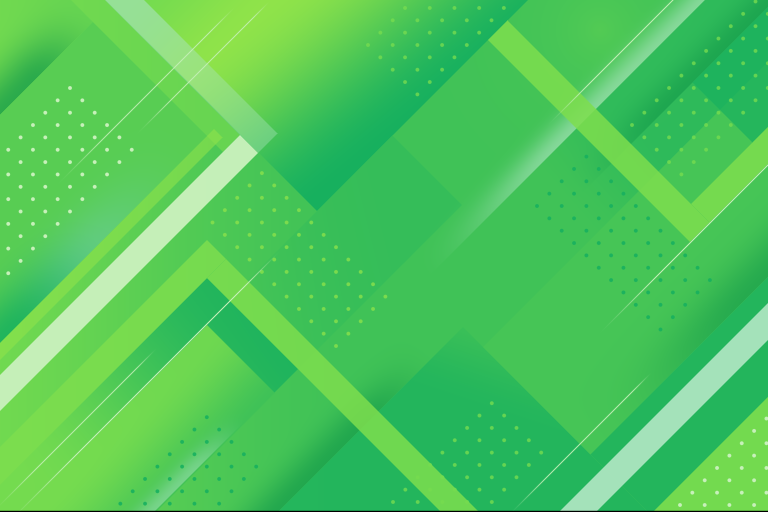
This background is drawn by a Shadertoy shader. Its source:

```glsl
// Layered diagonal panels, bars and chevrons in greens, with soft glows and dot grids.
// Everything lives in 45 degree axes: q.x = x + y runs across the rising stripes,
// q.y = x - y runs along them (y down, canvas 7.68 wide), so panels are plain boxes.

#define WIDTH 7.68
#define PITCH 0.247
#define DOT_RADIUS 0.019
#define FAR 20.0
#define LIME vec3(0.46, 0.86, 0.31)
#define BRIGHT vec3(0.56, 0.89, 0.29)
#define GREEN vec3(0.25, 0.76, 0.34)
#define TEAL vec3(0.09, 0.69, 0.37)
#define SHADE vec3(0.08, 0.61, 0.29)
#define MINT vec3(0.66, 0.89, 0.74)
#define PALE vec3(0.78, 0.94, 0.73)

vec2 q;      // diagonal position
float px;    // half a pixel in diagonal units
vec3 col;    // colour built up layer by layer

float box(vec2 lo, vec2 hi) {
    vec2 d = max(lo - q, q - hi);
    return smoothstep(px, -px, max(d.x, d.y));
}

void panel(vec2 lo, vec2 hi, vec3 paint, float alpha) {
    col = mix(col, paint, alpha * box(lo, hi));
}

// Soft ramp that grows with q.x and stops at a sharp edge
void ramp(float start, float edge, vec2 span, vec3 paint, float alpha) {
    float fade = smoothstep(start, edge, q.x);
    panel(vec2(start, span.x), vec2(edge, span.y), paint, alpha * fade * fade);
}

// Hairline along a rising diagonal, tapered at both ends
void hairline(float across, float from, float to, float alpha) {
    float t = clamp((q.y - from) / (to - from), 0.0, 1.0);
    float line = smoothstep(0.008 + px, 0.008 - px, abs(q.x - across));
    col = mix(col, PALE, alpha * line * smoothstep(0.0, 0.3, t) * smoothstep(1.0, 0.85, t));
}

// Square grid of dots starting at one corner
void dots(vec2 corner, vec2 count, vec3 paint, float alpha) {
    vec2 cell = clamp(round((q - corner) / PITCH), vec2(0.0), count - 1.0);
    float d = length(q - corner - cell * PITCH) / sqrt(2.0) - DOT_RADIUS;
    col = mix(col, paint, alpha * smoothstep(px, -px, d));
}

void mainImage(out vec4 fragColor, in vec2 fragCoord) {
    float unit = WIDTH / iResolution.x;
    vec2 p = vec2(fragCoord.x, iResolution.y - fragCoord.y) * unit;
    q = vec2(p.x + p.y, p.x - p.y);
    px = 0.7 * unit;

    // Ground: lime on the left, green through the middle
    col = mix(LIME, GREEN, smoothstep(-0.8, 3.6, p.x));
    col = mix(col, LIME, 0.35 * exp(-2.0 * length(p - vec2(6.0, 0.3))));

    // Upper left: shaded corner, broad panel and its cool glow
    ramp(0.1, 1.15, vec2(-FAR, 0.7), SHADE, 0.75 * smoothstep(0.8, -0.5, q.y));
    panel(vec2(1.15, -FAR), vec2(3.43, 0.71), mix(LIME, GREEN, 0.55), 1.0);
    ramp(2.3, 3.43, vec2(-FAR, 0.71), mix(TEAL, MINT, smoothstep(-3.2, -1.2, q.y) * 0.55),
         0.85 * smoothstep(0.5, -2.2, q.y));
    panel(vec2(-FAR, 0.71), vec2(3.75, 1.05), LIME, 0.65);
    panel(vec2(3.43, -FAR), vec2(3.6, 0.85), BRIGHT, 0.6);

    // Top centre panel, bright to teal
    vec3 topPaint = mix(LIME, BRIGHT, smoothstep(1.4, 2.7, q.x));
    topPaint = mix(topPaint, TEAL, smoothstep(2.7, 5.3, q.x + 0.1 * (2.5 - q.y)));
    panel(vec2(-FAR, 1.06), vec2(5.28, FAR), topPaint, 1.0);

    // Centre panel and the lime panel below it
    panel(vec2(5.28, -FAR), vec2(6.67, 2.57), mix(GREEN, TEAL, 0.35),
          0.75 * smoothstep(-1.5, 2.5, q.y + 0.6 * (q.x - 5.3)));
    panel(vec2(4.85, -FAR), vec2(6.67, -0.71), mix(LIME, TEAL, smoothstep(-4.5, -0.6, q.y)), 0.8);
    panel(vec2(5.32, -FAR), vec2(6.68, -1.18), mix(LIME, GREEN, smoothstep(5.5, 6.8, q.x)), 0.9);
    ramp(6.2, 6.66, vec2(-FAR, -1.5), MINT, 0.5 * smoothstep(-1.7, -2.8, q.y));

    // Lower centre: shadow fold and teal ground
    ramp(7.1, 7.9, vec2(-FAR, 0.8), SHADE, 0.7 * smoothstep(0.8, -0.6, q.y));
    panel(vec2(7.9, -FAR), vec2(FAR, 1.36), TEAL, 0.7 * smoothstep(1.8, 0.2, q.y - 0.5 * (q.x - 7.9)));

    // Upper right: long glow, shaded fold and nested panel
    ramp(6.45, 7.05, vec2(1.4, FAR), MINT, 0.65 * smoothstep(1.4, 4.2, q.y));
    panel(vec2(7.05, 3.5), vec2(8.3, FAR), TEAL, 0.45 * smoothstep(3.5, 5.2, q.y));
    ramp(7.05, 7.75, vec2(3.5, FAR), SHADE, 0.65 * smoothstep(3.8, 5.6, q.y));
    panel(vec2(8.3, 1.36), vec2(10.45, FAR), mix(GREEN, LIME, 0.12), 0.9);
    panel(vec2(7.75, 6.1), vec2(8.95, FAR), TEAL, 0.7);
    ramp(9.4, 10.45, vec2(1.36, FAR), SHADE, 0.65 * smoothstep(1.6, 4.6, q.y));
    panel(vec2(10.45, 1.36), vec2(11.65, FAR), mix(GREEN, TEAL, 0.75), 0.95);

    // Chevrons and pale bars
    vec3 chevron = mix(LIME, BRIGHT, 0.3);
    panel(vec2(4.47, -FAR), vec2(4.85, -0.33), chevron, 0.85);
    panel(vec2(4.85, -0.71), vec2(FAR, -0.33), chevron, 0.85);
    panel(vec2(5.28, 4.48), vec2(9.32, 4.87), chevron, 0.85);
    panel(vec2(8.95, 4.87), vec2(9.32, FAR), chevron, 0.85);
    panel(vec2(-FAR, 1.05), vec2(4.11, 1.44), MINT, mix(0.65, 0.4, smoothstep(1.2, 3.2, q.x)));
    panel(vec2(3.75, -FAR), vec2(4.11, 1.05), PALE, 0.98);
    panel(vec2(10.71, -FAR), vec2(11.08, FAR), MINT, 0.97);
    panel(vec2(11.65, -FAR), vec2(FAR, FAR), LIME, 0.95);

    // Dot grids
    dots(vec2(1.58, -2.65), vec2(6.0, 11.0), PALE, 1.0);
    dots(vec2(4.13, 3.23), vec2(5.0, 8.0), LIME, 0.8);
    dots(vec2(4.35, -0.1), vec2(11.0, 5.0), BRIGHT, 0.75);
    dots(vec2(7.43, 3.31), vec2(11.0, 5.0), TEAL, 0.9);
    dots(vec2(7.57, 5.07), vec2(5.0, 12.0), LIME, 0.8);
    dots(vec2(8.95, -1.09), vec2(5.0, 9.0), LIME, 0.8);
    dots(vec2(6.24, -4.08), vec2(5.0, 9.0), TEAL, 0.9);
    dots(vec2(11.85, 1.75), vec2(5.0, 9.0), PALE, 1.0);

    // Hairlines
    hairline(2.42, -1.3, 2.3, 0.8);
    hairline(2.71, 0.0, 2.7, 0.8);
    hairline(5.31, -5.3, 0.3, 0.95);
    hairline(5.05, -5.2, -1.9, 0.8);
    hairline(6.73, 4.2, 7.2, 0.9);
    hairline(9.33, 2.6, 7.0, 0.95);
    hairline(10.24, -0.1, 2.8, 0.85);

    // Dark rim along the foot
    col *= smoothstep(0.012 - px, 0.012 + px, fragCoord.y * unit);
    fragColor = vec4(col, 1.0);
}
```
